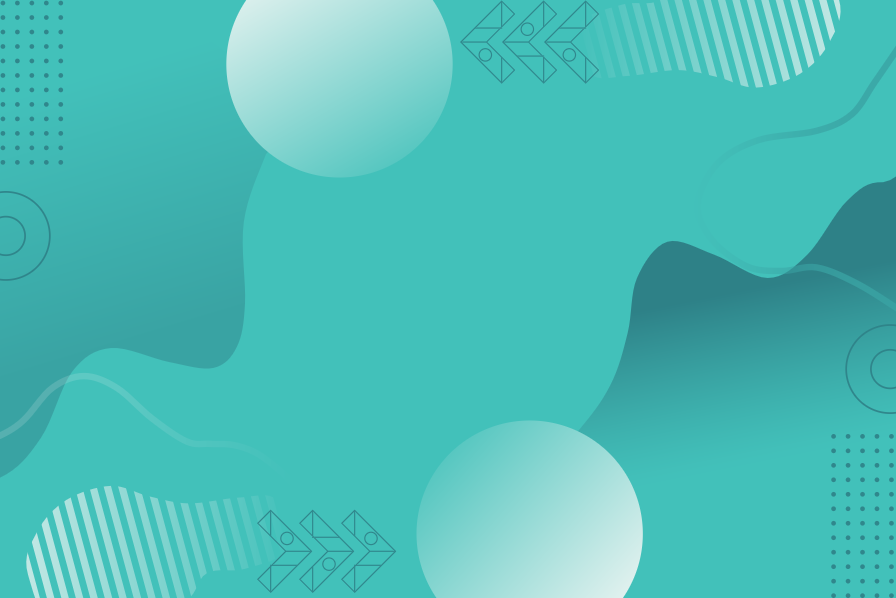
Write a Shadertoy shader that draws this background.

```glsl
// Teal abstract banner: shaded waves, pale discs, striped blobs and thin ornaments.
// Curved outlines are Catmull-Rom splines measured as signed distances;
// everything lives on a 768 x 512 grid stretched over the canvas, y up.

const int N = 13;
const vec2 GRID = vec2(768.0, 512.0);
const vec3 TEAL = vec3(0.26, 0.755, 0.73);
const vec3 SHADE = vec3(0.225, 0.64, 0.64);
const vec3 DEEP = vec3(0.18, 0.505, 0.53);
const vec3 PALE = vec3(0.88, 0.945, 0.935);
const vec3 MINT = vec3(0.34, 0.78, 0.755);

// Coverage of a distance, softened over one sample width
float fill(float d, float soft) { return clamp(0.5 - d / soft, 0.0, 1.0); }
float stroke(float d, float width, float soft) {
    return fill(abs(d) - 0.5 * width, soft) * min(1.0, width / soft + 0.2);
}

float segment(vec2 p, vec2 a, vec2 b) {
    vec2 v = b - a;
    return length(p - a - v * clamp(dot(p - a, v) / dot(v, v), 0.0, 1.0));
}

vec2 catmullRom(vec2 a, vec2 b, vec2 c, vec2 d, float t) {
    return b + 0.5 * t * (c - a + t * (2.0 * a - 5.0 * b + 4.0 * c - d
        + t * (3.0 * (b - c) + d - a)));
}

int knot(int i, bool closed) { return closed ? (i + N) % N : clamp(i, 0, N - 1); }

// Distance to a spline; negative inside when it is closed
float spline(vec2 p, vec2 k[N], bool closed) {
    const int STEPS = 8;
    float dist = 1e4, side = 1.0;
    int count = closed ? N : N - 1;
    vec2 a = k[0];
    for (int i = 0; i < count; i++) {
        vec2 k0 = k[knot(i - 1, closed)], k1 = k[i];
        vec2 k2 = k[knot(i + 1, closed)], k3 = k[knot(i + 2, closed)];
        for (int j = 1; j <= STEPS; j++) {
            vec2 b = catmullRom(k0, k1, k2, k3, float(j) / float(STEPS));
            dist = min(dist, segment(p, a, b));
            if ((a.y > p.y) != (b.y > p.y)
                && p.x < a.x + (p.y - a.y) * (b.x - a.x) / (b.y - a.y)) side = -side;
            a = b;
        }
    }
    return closed ? side * dist : dist;
}

// Slanted stripes inside a blob, fading towards its right end
float stripedBlob(vec2 p, float soft) {
    vec2 outline[N] = vec2[N](vec2(24, 20), vec2(32, 57), vec2(57, 84), vec2(95, 96),
        vec2(128, 87), vec2(162, 81), vec2(205, 86), vec2(237, 84), vec2(246, 42),
        vec2(210, 25), vec2(177, 21), vec2(152, -8), vec2(60, -40));
    float s = abs(fract((p.x + 0.27 * p.y) / 12.4) - 0.5) * 12.4;
    float fade = clamp((248.0 - p.x) / 224.0, 0.0, 1.0);
    return fill(spline(p, outline, true), soft) * fill(s - 3.2, soft) * fade * 0.8;
}

// One line-drawn chevron with its tip at the origin
float chevron(vec2 p) {
    vec2 m = vec2(p.x, abs(p.y));
    float d = min(segment(m, vec2(-35, 35), vec2(0)), segment(m, vec2(-46, 24), vec2(-22, 0)));
    d = min(d, segment(m, vec2(-46, 24), vec2(-35, 35)));
    d = min(d, segment(p, vec2(-22, 0), vec2(0)));
    d = min(d, segment(m, vec2(-35, 35), vec2(-35, 13)));
    d = min(d, segment(p, vec2(-35, -12), vec2(-12, -12)));
    return min(d, abs(length(p - vec2(-21, 11)) - 5.3));
}

float chevronRow(vec2 p) {
    float d = 1e4;
    for (int i = 0; i < 3; i++) {
        vec2 q = p - vec2(267.0 + 36.0 * float(i), 40.0);
        d = min(d, chevron(i == 1 ? vec2(q.x, -q.y) : q));
    }
    return d;
}

// Dot lattice counted from its lower left dot
float dots(vec2 p, vec2 corner, vec2 count) {
    vec2 q = (p - corner) / 12.4;
    return length(q - clamp(round(q), vec2(0), count - 1.0)) * 12.4 - 2.0;
}

float rings(vec2 p, vec2 center) {
    float r = length(p - center);
    return min(abs(r - 37.7), abs(r - 16.5));
}

vec3 disc(vec3 base, vec2 p, vec2 center, vec2 dir, float soft) {
    vec2 q = p - center;
    float t = clamp(dot(q, dir) / 194.0 + 0.5, 0.0, 1.0);
    return mix(base, mix(PALE, MINT, t), fill(length(q) - 97.0, soft));
}

void mainImage(out vec4 fragColor, in vec2 fragCoord) {
    vec2 p = fragCoord / iResolution.xy * GRID;
    float soft = GRID.y / iResolution.y;
    vec3 color = TEAL;

    // Waves
    vec2 leftWave[N] = vec2[N](vec2(250, 427), vec2(228, 380), vec2(209, 322), vec2(210, 252),
        vec2(203, 215), vec2(183, 197), vec2(145, 202), vec2(95, 214), vec2(62, 194),
        vec2(35, 137), vec2(0, 103), vec2(-60, 92), vec2(-60, 572));
    vec2 rightWave[N] = vec2[N](vec2(430, 72), vec2(493, 140), vec2(523, 182), vec2(538, 227),
        vec2(546, 274), vec2(572, 305), vec2(612, 294), vec2(658, 274), vec2(692, 294),
        vec2(726, 340), vec2(757, 356), vec2(810, 337), vec2(800, -48));
    float leftTone = clamp((422.0 - p.y + 0.3 * p.x) / 235.0, 0.0, 1.0);
    float rightTone = clamp((p.y - 0.2 * p.x + 14.0) / 150.0, 0.0, 1.0);
    color = mix(color, SHADE, fill(spline(p, leftWave, true), soft) * leftTone);
    color = mix(color, DEEP, fill(spline(p, rightWave, true), soft) * pow(rightTone, 1.3));

    // Ribbons
    vec2 paleRibbon[N] = vec2[N](vec2(-15, 135), vec2(0, 139), vec2(20, 152), vec2(45, 180),
        vec2(72, 190), vec2(100, 180), vec2(130, 154), vec2(160, 134), vec2(180, 132),
        vec2(200, 131), vec2(220, 124), vec2(240, 109), vec2(250, 99));
    vec2 darkRibbon[N] = vec2[N](vec2(772, 474), vec2(750, 442), vec2(730, 414), vec2(700, 400),
        vec2(650, 392), vec2(615, 372), vec2(598, 337), vec2(610, 307), vec2(640, 284),
        vec2(670, 280), vec2(700, 283), vec2(735, 269), vec2(772, 246));
    float paleFade = 0.17 * clamp((250.0 - p.x) / 150.0, 0.0, 1.0);
    float darkFade = 0.8 * smoothstep(580.0, 740.0, p.x);
    color = mix(color, PALE, stroke(spline(p, paleRibbon, false), 5.5, soft) * paleFade);
    color = mix(color, SHADE, stroke(spline(p, darkRibbon, false), 5.5, soft) * darkFade);

    // Discs and striped blobs; the upper blob is a half turn of the lower one
    color = disc(color, p, vec2(291, 457), vec2(0.5, -0.87), soft);
    color = disc(color, p, vec2(454, 55), vec2(-0.75, 0.66), soft);
    float blobs = max(stripedBlob(p, soft), stripedBlob(vec2(743, 533) - p, soft));
    color = mix(color, PALE, blobs);

    // Line ornaments
    float lines = min(chevronRow(p), chevronRow(vec2(734, 516) - p));
    float hoops = min(rings(p, vec2(5, 310)), rings(p, vec2(763, 196)));
    float lattice = min(dots(p, vec2(2.5, 373), vec2(5, 12)), dots(p, vec2(714.5, 2), vec2(5, 12)));
    float ink = max(stroke(lines, 1.0, soft), stroke(hoops, 1.5, soft));
    color = mix(color, DEEP, max(ink, fill(lattice, soft)) * 0.9);

    fragColor = vec4(color, 1.0);
}
```
